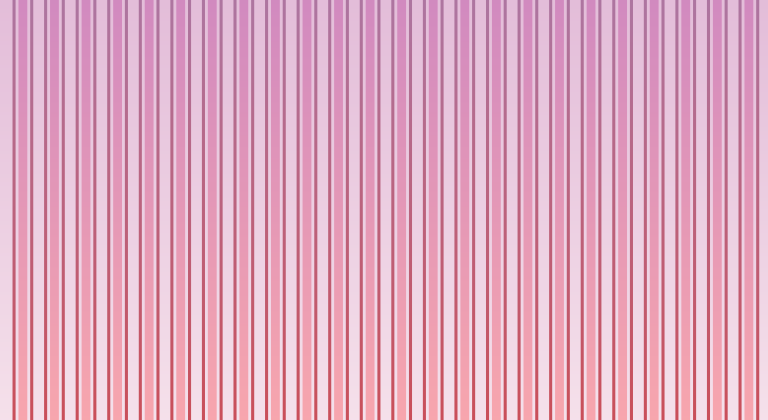
Give the GLSL for this pattern, as a WebGL 1 fragment shader.

```glsl
precision highp float;

uniform vec2 u_resolution;

// Lengths are fractions of the canvas width
const float GROUP_COUNT = 24.0;
const float PERIOD = 0.0411;
const float FIRST_CENTER = 0.0298;
const float BAND_HALF = 0.00575;
const float LINE_HALF = 0.0020;
const float LINE_OFFSET = 0.0115;

// Coverage of a vertical stripe, smoothed over one pixel
float stripe(float distanceToAxis, float halfWidth, float pixel) {
    return clamp((halfWidth - abs(distanceToAxis)) / pixel + 0.5, 0.0, 1.0);
}

// Signed distance to the nearest group axis, limited to the drawn groups
float groupOffset(float x, float firstCenter, float period, float count) {
    float index = floor((x - firstCenter) / period + 0.5);
    index = clamp(index, 0.0, count - 1.0);
    return x - firstCenter - index * period;
}

// Vertical gradient from the lower edge to the upper edge
vec3 gradient(vec3 bottom, vec3 top, float height) {
    return mix(bottom, top, height);
}

void main() {
    vec2 uv = gl_FragCoord.xy / u_resolution;
    float pixel = 1.0 / u_resolution.x;
    float offset = groupOffset(uv.x, FIRST_CENTER, PERIOD, GROUP_COUNT);

    // Each layer has its own vertical gradient
    vec3 ground = gradient(vec3(0.96, 0.88, 0.92), vec3(0.89, 0.74, 0.85), uv.y);
    vec3 bandColor = gradient(vec3(0.97, 0.65, 0.68), vec3(0.82, 0.54, 0.75), uv.y);
    vec3 lineColor = gradient(vec3(0.79, 0.31, 0.35), vec3(0.68, 0.46, 0.63), uv.y);

    // A wide band flanked by two mirrored thin lines
    float band = stripe(offset, BAND_HALF, pixel);
    float line = stripe(abs(offset) - LINE_OFFSET, LINE_HALF, pixel);

    vec3 color = mix(ground, bandColor, band);
    color = mix(color, lineColor, line);
    gl_FragColor = vec4(color, 1.0);
}
```
